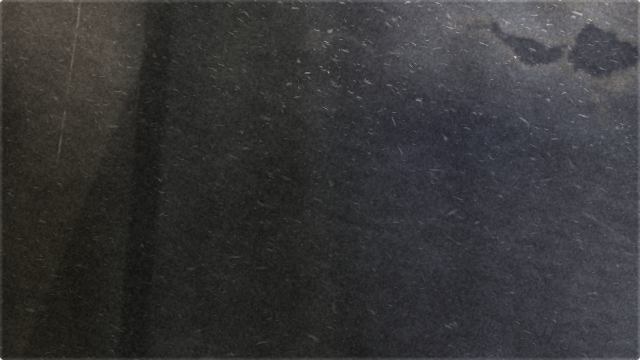
Reproduce this texture procedurally as a Shadertoy shader.

```glsl
// Dark polished stone: a brown to black to slate-blue gradient with soft bands,
// tan veins round dark islands in the upper right, and small curved pale flecks.
// Flecks are scattered on jittered grids; fine value noise gives the grain.
#define FLECK_LAYERS 4
#define FLECK_CELLS 14.0
#define FLECK_GAIN 0.27
#define FLECK_TILT -0.36
#define FLECK_SPREAD 2.2
#define GRAIN_CELLS 220.0
#define GRAIN_GAIN 0.058
#define MOTTLE_GAIN 0.36
#define WISP_GAIN 0.26
#define VEIN_GAIN 0.70
#define CORNER_RADIUS 0.014

float hash(vec2 p) {
    return fract(sin(dot(p, vec2(127.1, 311.7))) * 43758.5453);
}

float noise(vec2 p) {
    vec2 i = floor(p), f = fract(p);
    f = f * f * (3.0 - 2.0 * f);
    float low = mix(hash(i), hash(i + vec2(1, 0)), f.x);
    float high = mix(hash(i + vec2(0, 1)), hash(i + vec2(1, 1)), f.x);
    return mix(low, high, f.y);
}

float fbm(vec2 p) {
    float sum = 0.0, gain = 0.5;
    for (int i = 0; i < 5; i++) {
        sum += gain * noise(p);
        p = mat2(1.6, 1.2, -1.2, 1.6) * p + 7.3;
        gain *= 0.5;
    }
    return sum / 0.97;
}

vec2 rotate(vec2 p, float angle) {
    float c = cos(angle), s = sin(angle);
    return vec2(c * p.x + s * p.y, c * p.y - s * p.x);
}

// Soft oval blob, 1 at its centre
float blob(vec2 p, vec2 centre, vec2 radius) {
    vec2 d = (p - centre) / radius;
    return exp(-dot(d, d));
}

// Thin soft line between two points
float streak(vec2 p, vec2 a, vec2 b, float width) {
    vec2 pa = p - a, ba = b - a;
    float d = length(pa - ba * clamp(dot(pa, ba) / dot(ba, ba), 0.0, 1.0));
    return 1.0 - smoothstep(0.0, width, d);
}

// One layer of bent, tapered flecks
float fleckLayer(vec2 p, float cells, float seed) {
    vec2 q = p * cells, home = floor(q);
    float light = 0.0;
    for (int j = -1; j <= 1; j++)
    for (int i = -1; i <= 1; i++) {
        vec2 cell = home + vec2(i, j), id = cell + seed * 17.3;
        vec2 d = q - cell - vec2(hash(id), hash(id + 41.7));
        d = rotate(d, FLECK_TILT + FLECK_SPREAD * (hash(id + 5.1) - 0.5) * hash(id + 9.4));
        float halfLength = mix(0.10, 0.32, pow(hash(id + 13.2), 1.5));
        float along = d.x / halfLength;
        d.y += (hash(id + 23.9) - 0.5) * 0.12 * along * along;
        float halfWidth = mix(0.035, 0.075, pow(hash(id + 31.3), 2.0));
        float taper = max(1.0 - along * along, 0.0);
        float body = taper * (1.0 - smoothstep(0.3, 1.4, abs(d.y) / halfWidth));
        light = max(light, body * pow(hash(id + 57.5), 2.2));
    }
    return light;
}

vec3 stoneBase(vec2 uv) {
    // Main sweep from left to right
    vec3 brown = mix(vec3(0.15, 0.142, 0.115), vec3(0.345, 0.317, 0.285), smoothstep(0.25, 1.0, uv.y));
    vec3 black = mix(vec3(0.143, 0.145, 0.137), vec3(0.21, 0.212, 0.20), smoothstep(0.4, 1.0, uv.y));
    vec3 slate = vec3(0.196, 0.198, 0.224);
    vec3 pale = vec3(0.292, 0.298, 0.33);
    vec3 col = mix(brown, black, smoothstep(0.10, 0.26, uv.x - 0.06 * (uv.y - 0.5)));
    col = mix(col, slate, smoothstep(0.42, 0.68, uv.x + 0.10 * (uv.y - 0.5)));
    col = mix(col, pale, smoothstep(0.66, 0.98, uv.x + 0.16 * (uv.y - 0.5)));
    // Light haze above, blue hollow on the right, shade at the far left
    col += vec3(0.122, 0.119, 0.115) * smoothstep(0.60, 0.93, uv.y) * smoothstep(0.28, 0.75, uv.x);
    col = mix(col, vec3(0.18, 0.187, 0.228), 0.75 * blob(uv, vec2(0.74, 0.60), vec2(0.15, 0.14)));
    col *= 1.0 - 0.36 * blob(uv, vec2(0.0, 0.70), vec2(0.08, 0.26));
    // Leaning dark band, faint upright stripes and a diagonal shadow edge
    float bandX = uv.x - mix(0.205, 0.25, uv.y);
    col *= 1.0 - 0.22 * smoothstep(-0.025, -0.017, bandX) * (1.0 - smoothstep(0.015, 0.03, bandX));
    col *= 1.0 + 0.14 * (noise(vec2(uv.x * 22.0, 3.0)) - 0.5);
    float edge = uv.x - mix(0.03, 0.26, uv.y);
    return col * (1.0 - 0.16 * smoothstep(-0.004, 0.006, edge) * (1.0 - smoothstep(0.02, 0.17, edge)));
}

// Tan rims round dark islands, and a wandering vein along the top
vec3 addVeins(vec3 col, vec2 uv, vec2 p) {
    vec2 warp = vec2(fbm(p * 9.0 + 5.0), fbm(p * 9.0 + 19.0)) - 0.5;
    vec2 w = uv + vec2(0.13, 0.20) * warp;
    w.y += 0.45 * (w.x - 0.87);
    float field = max(blob(w, vec2(0.825, 0.855), vec2(0.085, 0.055)),
                      blob(w, vec2(0.95, 0.865), vec2(0.055, 0.090)));
    float island = smoothstep(0.30, 0.60, field);
    float rim = smoothstep(0.08, 0.34, field) * (1.0 - island);
    float corner = smoothstep(0.92, 1.04, w.y) * smoothstep(0.72, 0.84, uv.x);
    float crust = max(rim, corner * (1.0 - island)) * (0.1 + 1.6 * fbm(p * 22.0));
    float path = uv.y - 0.91 + 0.7 * (uv.x - 0.53) * smoothstep(0.5, 0.58, uv.x) - 0.28 * warp.x;
    float thread = 1.0 - smoothstep(0.0, 0.022, abs(path));
    thread *= smoothstep(0.45, 0.49, uv.x) * (1.0 - smoothstep(0.58, 0.66, uv.x));
    col = mix(col, vec3(0.225, 0.23, 0.26), 0.8 * island);
    return mix(col, vec3(0.42, 0.40, 0.385), VEIN_GAIN * min(crust + 0.5 * thread, 1.0));
}

void mainImage(out vec4 fragColor, in vec2 fragCoord) {
    vec2 uv = fragCoord / iResolution.xy, p = fragCoord / iResolution.y;
    vec3 col = addVeins(stoneBase(uv), uv, p);

    // Cloudy mottling and short wisps along the fleck direction
    col *= 1.0 + MOTTLE_GAIN * (fbm(p * 6.0 + 3.0) - 0.5);
    vec2 grainwise = rotate(p + 0.02 * noise(p * 18.0), FLECK_TILT);
    col *= 1.0 + WISP_GAIN * (fbm(grainwise * vec2(20.0, 50.0)) - 0.5);

    // Flecks, thicker in the upper middle
    float flecks = 0.0;
    for (int i = 0; i < FLECK_LAYERS; i++) {
        float k = float(i);
        flecks += fleckLayer(p + k * 0.37, FLECK_CELLS * (1.0 + 0.45 * k), k + 1.0);
    }
    float density = 0.52 + 0.45 * smoothstep(0.3, 0.9, uv.y) * smoothstep(0.1, 0.5, uv.x);
    density += 0.8 * blob(uv, vec2(0.51, 0.80), vec2(0.06, 0.12));
    col += FLECK_GAIN * density * flecks * vec3(1.0, 0.99, 0.93) * (0.5 + 1.3 * col.g);

    // Long scratches
    float scratch = streak(p, vec2(0.225, 1.0), vec2(0.16, 0.55), 0.006);
    scratch += 0.6 * streak(p, vec2(1.62, 0.41), vec2(1.78, 0.31), 0.006);
    col += 0.12 * scratch * noise(p * 60.0);

    // Fine grain from two turned lattices
    float grain = noise(rotate(p, 0.5) * GRAIN_CELLS) + noise(rotate(p, 1.2) * GRAIN_CELLS * 0.8) - 1.0;
    col += GRAIN_GAIN * grain * (0.5 + 1.5 * col.g);

    // Pale rim and rounded corners
    vec2 halfSize = 0.5 * iResolution.xy / iResolution.y;
    vec2 d = abs(p - halfSize) - halfSize + CORNER_RADIUS;
    float border = length(max(d, 0.0)) + min(max(d.x, d.y), 0.0) - CORNER_RADIUS;
    col += 0.10 * smoothstep(-0.010, -0.001, border);
    col = mix(col, vec3(0.92), smoothstep(-0.001, 0.003, border));
    fragColor = vec4(clamp(col, 0.0, 1.0), 1.0);
}
```
